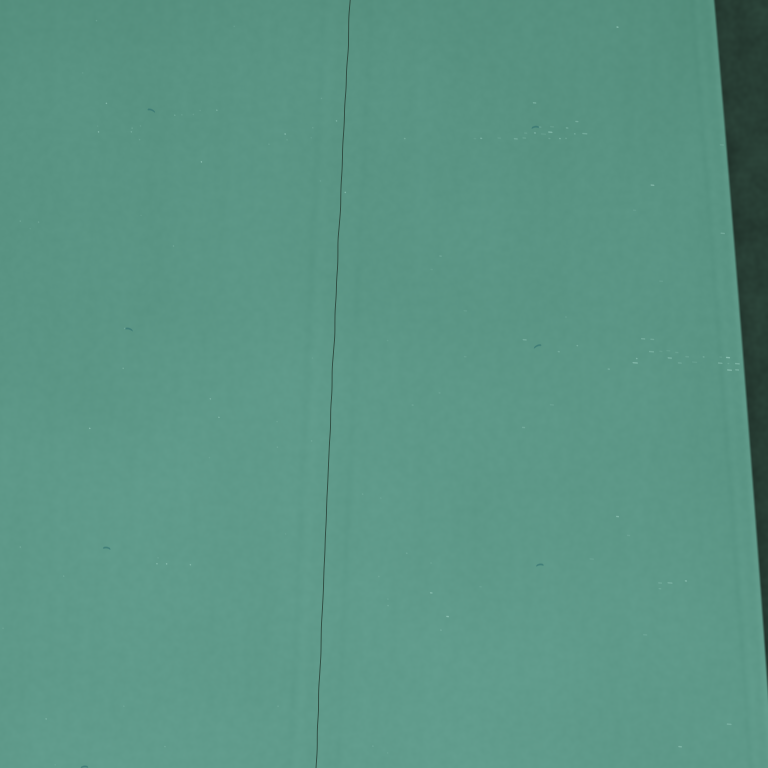
Give the GLSL for this texture, as a WebGL 2 fragment shader.

```glsl
#version 300 es
precision highp float;
// Painted green sheet panels with a thin seam, faint folds, pale scuffs and a dark floor strip.

uniform vec2 u_resolution;
out vec4 outColor;

const vec3 PAINT_LIGHT = vec3(0.378, 0.612, 0.550);
const vec3 PAINT_DEEP  = vec3(0.328, 0.557, 0.488);
const vec3 FLOOR_COLOR = vec3(0.156, 0.243, 0.205);
const vec3 SEAM_COLOR  = vec3(0.150, 0.240, 0.200);
const vec3 SCUFF_COLOR = vec3(0.620, 0.810, 0.760);
const vec3 FIBRE_COLOR = vec3(0.180, 0.430, 0.430);
const float SEAM_HALF_WIDTH = 0.0006;
const float SEAM_OPACITY = 0.85;
const float ROW_PERIOD = 0.285;       // vertical spacing of scuff rows and fibres
const float ROW_START = 0.180;
const vec2 SCUFF_CELLS = vec2(90.0, 130.0);
const float GRAIN_AMOUNT = 0.010;

float hash(vec2 p) {
    vec3 q = fract(vec3(p.xyx) * 0.1031);
    q += dot(q, q.yzx + 33.33);
    return fract((q.x + q.y) * q.z);
}

vec2 gradientAt(vec2 cell) {
    float angle = 6.2832 * hash(cell);
    return vec2(cos(angle), sin(angle));
}

float gradientNoise(vec2 p) {
    vec2 i = floor(p), f = p - i;
    vec2 u = f * f * f * (f * (f * 6.0 - 15.0) + 10.0);
    float a = dot(gradientAt(i), f);
    float b = dot(gradientAt(i + vec2(1, 0)), f - vec2(1, 0));
    float c = dot(gradientAt(i + vec2(0, 1)), f - vec2(0, 1));
    float d = dot(gradientAt(i + vec2(1, 1)), f - vec2(1, 1));
    return mix(mix(a, b, u.x), mix(c, d, u.x), u.y);
}

float fbm(vec2 p) {
    float sum = 0.0, amplitude = 0.5;
    for (int i = 0; i < 4; i++) {
        sum += amplitude * gradientNoise(p);
        p = p * 2.03 + 17.3;
        amplitude *= 0.5;
    }
    return sum;
}

// Soft ridge of the given width around zero
float ridge(float d, float width) {
    return exp(-d * d / (width * width));
}

// Small pale dashes and dots, dense in repeating rows and sparse elsewhere
float scuffs(vec2 p, float px) {
    vec2 cell = floor(p * SCUFF_CELLS);
    vec2 center = (cell + 0.5) / SCUFF_CELLS;
    float down = 1.0 - center.y;
    float row = mod(down - ROW_START - 0.03 * (center.x - 0.8) + 0.5 * ROW_PERIOD, ROW_PERIOD) - 0.5 * ROW_PERIOD;
    float right = smoothstep(0.45, 0.75, center.x);
    float cluster = smoothstep(0.05, 0.4, gradientNoise(center * vec2(9.0, 30.0) + 4.7));
    float density = 0.004 + 0.8 * ridge(row, 0.016) * cluster * mix(0.4, 1.0, right);
    float present = step(hash(cell + 3.0), density);
    vec2 jitter = vec2(hash(cell + 11.0), hash(cell + 23.0)) - 0.5;
    float size = hash(cell + 37.0);
    vec2 d = p - center - 0.4 * jitter / SCUFF_CELLS;
    d.y += 0.08 * d.x;
    d.x = max(abs(d.x) - 0.0025 * size * right, 0.0);
    float spot = 1.0 - smoothstep(0.0, 0.0010 + 0.6 * px, length(d));
    float strength = hash(cell + 51.0);
    return present * spot * mix(0.2, 1.0, strength * strength);
}

// Short curved dark fibres in two columns that drift with the panels
float fibres(vec2 p, float px) {
    float mark = 0.0;
    for (int column = 0; column < 2; column++) {
        for (int row = 0; row < 4; row++) {
            float c = float(column), r = float(row);
            float wobble = hash(vec2(c, r) + 5.0) - 0.5;
            float down = 0.144 + 0.022 * c + ROW_PERIOD * r;
            vec2 center = vec2(mix(0.197 - 0.029 * r, 0.697 + 0.003 * r, c), 1.0 - down);
            vec2 d = p - center;
            d.y += wobble * d.x + 60.0 * d.x * d.x - 0.001;
            d.x = max(abs(d.x) - 0.0035, 0.0);
            mark = max(mark, 1.0 - smoothstep(0.0, 0.0012 + 0.8 * px, length(d)));
        }
    }
    return mark;
}

void main() {
    vec2 p = gl_FragCoord.xy / u_resolution;
    float px = 1.0 / u_resolution.y;
    float down = 1.0 - p.y;

    // Signed distances to the seam and to the outer edge
    float seam = p.x - (0.456 - 0.050 * down + 0.0055 * down * down) - 0.0015 * gradientNoise(vec2(3.0, p.y * 24.0));
    float inside = 0.930 + 0.085 * down - 0.008 * down * down - p.x;

    // Broad lighting, smudges and fine grain on the paint
    float tone = 1.0 - 0.75 * pow(p.y, 1.6) - 0.9 * (p.x - 0.4) * (p.x - 0.4);
    tone += 0.4 * fbm(p * 4.0 + 2.0) + 0.10 * gradientNoise(vec2(seam * 45.0, p.y * 2.0));
    vec3 color = mix(PAINT_DEEP, PAINT_LIGHT, tone);
    color += GRAIN_AMOUNT * (gradientNoise(p * 85.0) + 0.5 * gradientNoise(p * 190.0));

    // Faint folds beside the seam and along the edge
    float folds = ridge(seam - 0.028, 0.005) + ridge(seam + 0.034, 0.005) - 0.7 * ridge(seam + 0.022, 0.006);
    folds += 1.3 * ridge(inside - 0.030, 0.004) - ridge(inside - 0.021, 0.005);
    color -= 0.007 * folds;
    color += 0.02 * ridge(inside - 0.003, 0.004);

    // Marks and seam, whose line fades by its pixel coverage
    color = mix(color, SCUFF_COLOR, 0.7 * scuffs(p, px));
    color = mix(color, FIBRE_COLOR, 0.6 * fibres(p, px));
    float coverage = clamp((SEAM_HALF_WIDTH - abs(seam)) / px + 0.5, 0.0, 1.0);
    color = mix(color, SEAM_COLOR, SEAM_OPACITY * min(coverage, 2.0 * SEAM_HALF_WIDTH / px));

    // Mottled floor, slightly shaded next to the panel
    vec3 ground = FLOOR_COLOR * (1.0 + 0.3 * fbm(p * 22.0) + 0.08 * gradientNoise(p * 120.0));
    ground *= 1.0 - 0.1 * ridge(inside, 0.01);
    float panel = smoothstep(-0.0015 - 0.5 * px, 0.0015 + 0.5 * px, inside);
    outColor = vec4(mix(ground, color, panel), 1.0);
}
```
